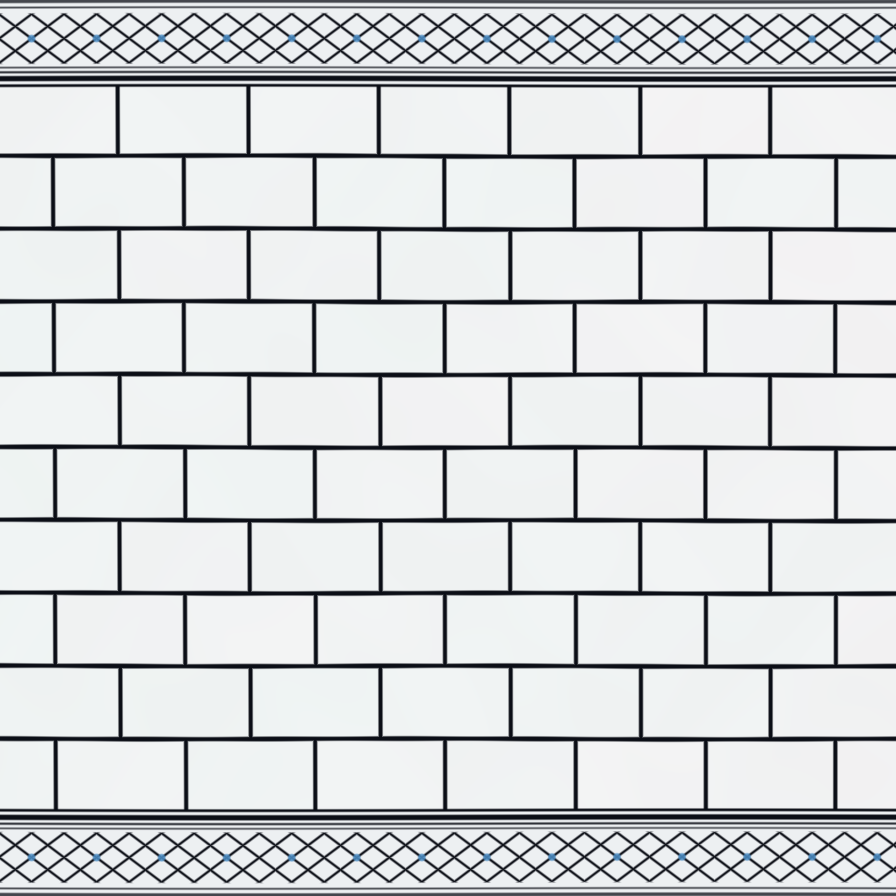
Give the GLSL for this pattern, as a WebGL 1 fragment shader.

```glsl
precision highp float;
// White running-bond wall tiles with dark joints, framed above and below by
// ruled bands holding a diamond lattice with blue studs. Joints and rules are
// distance strokes; tile tints come from a hash, glaze from layered sines.

uniform vec2 u_resolution;

// Tile field
const float ROW_HEIGHT = 0.0813;
const float FIELD_TOP = 0.0930;      // depth of joint zero, from the top
const float TILE_WIDTH = 0.1457;
const float FIRST_JOINT = 0.1315;
const float LAST_JOINT_ROW = 9.0;
const float BED_HALF = 0.0025;
const float UPRIGHT_HALF = 0.0023;
const float LEAN = 0.0045;
const float TILT = 0.0022;

// Border band, measured inward from the top or bottom edge
const float BAND_DEPTH = 0.0957;
const float LATTICE_MID = 0.0432;
const vec2 DIAMOND = vec2(0.0363, 0.0273);
const float LATTICE_START = 0.0352;
const float LATTICE_HALF = 0.0013;
const float STUD_RADIUS = 0.0042;

// Colours and finish
const vec3 GLAZE_COOL = vec3(0.935, 0.955, 0.953);
const vec3 GLAZE_WARM = vec3(0.953, 0.950, 0.954);
const vec3 BAND_WHITE = vec3(0.930, 0.940, 0.950);
const vec3 INK = vec3(0.045, 0.055, 0.085);
const vec3 STUD_BLUE = vec3(0.30, 0.56, 0.78);
const float BLUR = 0.0013;

float hash(vec2 p) {
  return fract(sin(dot(p, vec2(41.3, 289.1))) * 9173.7);
}

// Coverage of a soft stroke at the given distance from its centre
float stroke(float dist, float halfWidth) {
  float soft = max(BLUR, 0.75 / min(u_resolution.x, u_resolution.y));
  return 1.0 - smoothstep(halfWidth - soft, halfWidth + soft, abs(dist));
}

float nearestInteger(float v) {
  return abs(fract(v + 0.5) - 0.5);
}

float glazeRipple(vec2 p) {
  return sin(p.x * 13.0 + 2.0 * sin(p.y * 9.0))
       + 0.6 * sin(p.y * 31.0 + 3.0 * sin(p.x * 17.0));
}

vec3 tileField(vec2 uv) {
  float depth = 1.0 - uv.y;
  float bow = TILT * (uv.x - 0.5) * uv.y + 0.0004 * sin(uv.x * 11.0 + depth * 7.0);
  float row = (depth - bow - FIELD_TOP) / ROW_HEIGHT;
  float rowId = floor(row);

  // Upright joints shift half a tile on alternate rows
  float lean = LEAN * depth * (1.0 - uv.x / 0.85);
  float shift = FIRST_JOINT - 0.5 * TILE_WIDTH * mod(rowId, 2.0);
  float column = (uv.x - lean - shift) / TILE_WIDTH;
  float jointId = floor(column + 0.5);
  float slip = (hash(vec2(jointId, rowId)) - 0.5) * 0.0012;
  float upright = (column - jointId) * TILE_WIDTH - slip;

  // Slight tint change from tile to tile, cooler toward the left
  float tint = hash(vec2(floor(column), rowId) + 7.0);
  float warmth = clamp(0.75 * tint + 0.5 * uv.x - 0.1, 0.0, 1.0);
  vec3 color = mix(GLAZE_COOL, GLAZE_WARM, warmth);
  color += 0.003 * glazeRipple(uv + tint);

  // Bed joints, with a little unevenness along their length
  float bedId = clamp(floor(row + 0.5), 1.0, LAST_JOINT_ROW);
  float uneven = 0.0002 * sin(uv.x * 43.0 + bedId * 5.0);
  float bed = stroke((row - bedId) * ROW_HEIGHT, BED_HALF + uneven);
  return mix(color, INK, max(bed, stroke(upright, UPRIGHT_HALF)));
}

// Parallel rules on both sides of the lattice
float bandRules(float edge) {
  float ink = 0.75 * stroke(edge - 0.0015, 0.0020);
  ink = max(ink, 0.75 * stroke(edge - 0.0085, 0.0010));
  ink = max(ink, 0.70 * stroke(edge - 0.0755, 0.0010));
  ink = max(ink, 0.85 * stroke(edge - 0.0807, 0.0012));
  return max(ink, stroke(edge - 0.0878, 0.0029));
}

vec3 borderBand(float x, float edge) {
  vec2 cell = vec2(x - LATTICE_START, edge - LATTICE_MID) / DIAMOND;
  float slope = length(1.0 / DIAMOND);
  float diagonal = min(nearestInteger(cell.x + cell.y), nearestInteger(cell.x - cell.y));
  float inside = stroke(edge - LATTICE_MID, DIAMOND.y + 0.0008);
  float lattice = stroke(diagonal / slope, LATTICE_HALF) * inside;
  vec3 color = mix(BAND_WHITE, INK, max(lattice, bandRules(edge)));

  // A stud covers every second crossing on the centre line
  vec2 toStud = vec2(nearestInteger(cell.x * 0.5) * 2.0, cell.y) * DIAMOND;
  return mix(color, STUD_BLUE, 0.85 * stroke(length(toStud), STUD_RADIUS));
}

void main() {
  vec2 uv = gl_FragCoord.xy / u_resolution;
  float edge = min(uv.y, 1.0 - uv.y) + 0.0005 * sin(uv.x * 6.0);
  vec3 color = edge < BAND_DEPTH ? borderBand(uv.x, edge) : tileField(uv);
  color = mix(color, INK, stroke(edge - BAND_DEPTH, 0.0015));
  gl_FragColor = vec4(color, 1.0);
}
```
